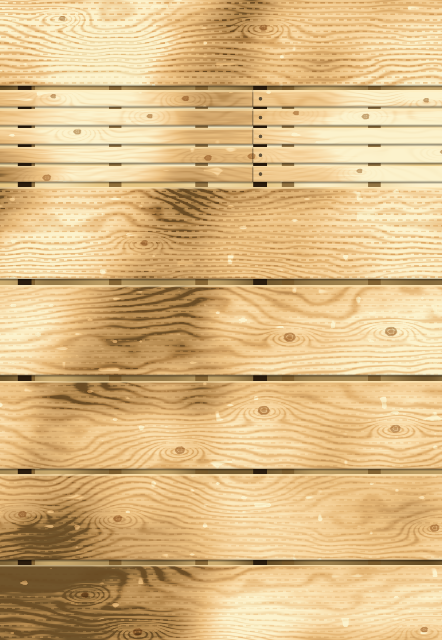
A Shadertoy shader for this texture:

```glsl
float hash(vec2 p) {
    vec3 q = fract(p.xyx * 0.1031);
    q += dot(q, q.yzx + 33.33);
    return fract((q.x + q.y) * q.z);
}

float noise(vec2 p) {
    vec2 i = floor(p), f = fract(p);
    f = f * f * (3.0 - 2.0 * f);
    return mix(mix(hash(i), hash(i + vec2(1, 0)), f.x),
               mix(hash(i + vec2(0, 1)), hash(i + vec2(1, 1)), f.x), f.y);
}

// Top and height of each board, counted downwards: one wide, five slats, five wide
vec2 boardSpan(int k) {
    if (k == 0) return vec2(-0.03, 0.164);
    if (k < 6) return vec2(0.142 + 0.0294 * float(k - 1), 0.0247);
    float j = float(k - 6);
    return vec2(0.293 + 0.1556 * j - 0.00202 * j * j, 0.143 - 0.0032 * j);
}

// Sunlit wood from deep shade (0) to full light (1)
vec3 woodRamp(float v) {
    vec3 c = mix(vec3(0.44, 0.33, 0.17), vec3(0.70, 0.53, 0.30), clamp(v / 0.13, 0.0, 1.0));
    c = mix(c, vec3(0.82, 0.65, 0.42), clamp((v - 0.13) / 0.17, 0.0, 1.0));
    c = mix(c, vec3(0.92, 0.75, 0.50), clamp((v - 0.30) / 0.20, 0.0, 1.0));
    c = mix(c, vec3(0.97, 0.84, 0.63), clamp((v - 0.50) / 0.22, 0.0, 1.0));
    return mix(c, vec3(0.99, 0.95, 0.80), clamp((v - 0.72) / 0.20, 0.0, 1.0));
}

// Soft dappled sun with slanting and upright shadows
float sunlight(vec2 p) {
    vec2 s = vec2(p.x + 0.35 * p.y, p.y);
    float n = 0.6 * noise(s * vec2(6.0, 4.5) + 3.7) + 0.25 * noise(s * vec2(13, 10) + 8.0)
            + 0.15 * noise(p * vec2(4, 30));
    float light = smoothstep(0.12, 0.80, n);
    light -= 0.20 * exp(-pow((p.x - 0.31) / 0.04, 2.0)) * smoothstep(0.25, 0.35, p.y);
    light -= 0.35 * exp(-pow((p.y + 0.25 * p.x - 0.08) / 0.05, 2.0)) * smoothstep(0.3, 0.5, p.x);
    light += 0.35 * exp(-dot((p - vec2(0.2, 0.1)) * vec2(6, 18), (p - vec2(0.2, 0.1)) * vec2(6, 18)));
    return light - 0.25 * smoothstep(0.70, 0.82, p.y) * (1.0 - smoothstep(0.05, 0.3, p.x));
}

// Space behind the boards: pale light, regular posts, dark uprights
vec3 backdrop(vec2 p, float seed, float slatZone, float px) {
    float haze = noise(vec2(p.x * 12.0, seed * 7.0));
    vec3 c = mix(mix(vec3(0.40, 0.30, 0.14), vec3(0.85, 0.72, 0.47), haze),
                 mix(vec3(0.90, 0.77, 0.50), vec3(1.0, 0.96, 0.82), haze), slatZone);
    float post = abs(mod(p.x - 0.18 + 0.0675, 0.135) - 0.0675);
    c = mix(c, vec3(0.48, 0.35, 0.16), 0.8 * (1.0 - smoothstep(0.009, 0.009 + px, post)));
    float upright = abs(mod(p.x - 0.0385 + 0.184, 0.368) - 0.184);
    c = mix(c, vec3(0.17, 0.11, 0.05), 1.0 - smoothstep(0.010, 0.010 + px, upright));
    return mix(c, vec3(0.24, 0.17, 0.08), 0.8 * step(9.5, seed));
}

void mainImage(out vec4 fragColor, in vec2 fragCoord) {
    float px = 1.0 / iResolution.y;
    vec2 p = vec2(fragCoord.x, iResolution.y - fragCoord.y) * px;

    // Lowest board that starts above this point
    int k = 0;
    for (int i = 1; i < 11; i++) if (p.y > boardSpan(i).x - 0.5 * px) k = i;
    vec2 span = boardSpan(k);
    float id = float(k), y = p.y - span.x, across = y / span.y;
    float slat = k > 0 && k < 6 ? 1.0 : 0.0;
    float rightSlat = slat * step(0.395, p.x);

    // Grain rings, bent around knots
    float seed = id * 17.3 + 5.0 * rightSlat;
    float phase = y * 85.0 + 7.0 * noise(vec2(p.x * 6.0, y * 14.0) + seed)
                + 0.9 * noise(vec2(p.x * 28.0, y * 45.0) + seed);
    float knot = 0.0, knotRim = 0.0;
    for (int i = 0; i < 4; i++) {
        vec2 cell = vec2(float(i) + 2.0, id + 11.0);
        vec2 center = vec2((float(i) + hash(cell)) * 0.173, span.y * (0.18 + 0.64 * hash(cell + 31.0)));
        float size = mix(0.003, 0.0075, hash(cell + 57.0)) * (1.0 - 0.35 * slat);
        float shown = step(0.3, hash(cell + 73.0));
        vec2 d = (vec2(p.x, y) - center) * vec2(1.0, 1.25);
        float r = length(d) + 0.0015 * (noise(d * 300.0) - 0.5);
        phase += shown * 5.0 * exp(-dot(d * vec2(0.6, 1.2), d * vec2(0.6, 1.2)) * 2600.0);
        knot = max(knot, shown * (1.0 - smoothstep(size * 0.3, size, r)));
        knotRim = max(knotRim, shown * (1.0 - smoothstep(0.0008, 0.0008 + 1.5 * px, abs(r - size))));
    }
    float ring = pow(0.5 + 0.5 * sin(6.2832 * phase), 2.5);
    ring *= 1.0 - smoothstep(0.3, 0.7, fwidth(phase));
    ring *= mix(0.25, 1.0, noise(vec2(p.x * 5.0, y * 22.0) + seed + 40.0)) * (1.0 - 0.6 * slat);
    float fiber = noise(vec2(p.x * 45.0, p.y * 500.0)) - 0.5;

    // Staggered rows of short incisions
    float row = floor(p.y * 112.0);
    vec2 dashAt = vec2(p.x * 82.0 + 0.5 * mod(row, 2.0) + 0.3 * hash(vec2(row, 4)), p.y * 112.0);
    vec2 dashGap = abs(fract(dashAt) - 0.5) / vec2(82, 112);
    float dash = (1.0 - smoothstep(0.0028, 0.0028 + px, dashGap.x))
               * (1.0 - smoothstep(0.0004, 0.0004 + px, dashGap.y));
    dash *= mix(0.4, 1.0, hash(floor(dashAt))) * (k == 0 || k == 6 ? 0.9 : 0.4 * (1.0 - slat));

    // Light over the wood, with shaded upper parts and worn pale flecks
    float v = 0.14 + 0.80 * sunlight(p) + 0.12 * (hash(vec2(id, 9)) - 0.5) + 0.14 * rightSlat;
    v -= 0.25 * hash(vec2(id, 21)) * (1.0 - slat) * (1.0 - smoothstep(0.0, 0.4, across));
    v += 0.12 * fiber - 0.24 * ring - 0.22 * dash;
    v += 0.3 * smoothstep(0.90, 0.96, noise(p * vec2(50, 90) + 12.0));
    vec3 wood = woodRamp(v);
    wood *= mix(vec3(1), vec3(0.91, 0.82, 0.68), 0.6 * ring + 0.6 * dash);
    wood = mix(wood, wood * vec3(0.72, 0.58, 0.42), max(0.7 * knot, 0.75 * knotRim));

    // Slat joint, screw heads, bright upper arris and shaded lower one
    float joint = 1.0 - smoothstep(0.0003, 0.0003 + px, abs(p.x - 0.395));
    float screw = 1.0 - smoothstep(0.002, 0.002 + px, length(vec2(p.x - 0.407, y - 0.5 * span.y)));
    wood *= 1.0 - slat * max(0.3 * joint, 0.6 * screw);
    wood = mix(wood, vec3(1.0, 0.93, 0.74), 0.55 * (1.0 - smoothstep(0.001, 0.003, y)));
    wood *= 1.0 - 0.25 * smoothstep(span.y - 0.003, span.y, y);

    // Open gap below the board, shadowed from above
    vec3 gap = backdrop(p, id, slat * step(id, 5.5), px);
    gap *= mix(0.6, 1.0, smoothstep(0.0, 0.004, y - span.y));
    float inGap = smoothstep(-0.5 * px, 0.5 * px, y - span.y);
    fragColor = vec4(mix(wood, gap, inGap), 1.0);
}
```
